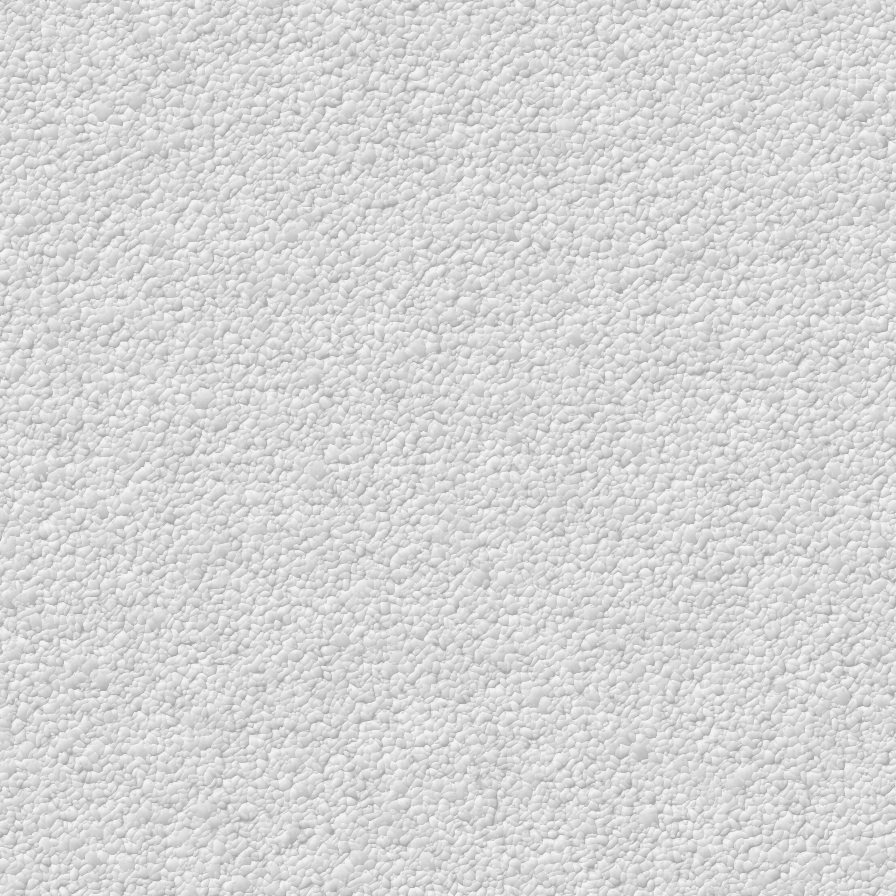
Give the GLSL for this texture, as a WebGL 1 fragment shader.

```glsl
precision highp float;
// Pale grey rough plaster: tightly packed, domed oval grains lit from the upper left.
// Three cellular layers (fine grains, sparse large ones, crumbs) compete by height;
// the winner's slope sets the light, narrow gaps and soft patches darken it.
uniform vec2 u_resolution;

#define FINE_CELLS 108.0
#define LARGE_CELLS 64.0
#define CRUMB_CELLS 175.0
#define LARGE_SHARE 0.16
#define CRUMB_SHARE 0.50
#define BASE_GREY 0.853
#define RELIEF 0.130
#define GAP_DARKNESS 0.065
#define PATCH_DARKNESS 0.017
#define GRAIN_TINT 0.050
#define GRIT 0.022
#define LIGHT_DIR vec2(-0.50, 0.86)

vec3 hash3(vec2 cell) {
  vec3 p = fract(cell.xyx * vec3(0.1031, 0.1030, 0.0973));
  p += dot(p, p.yxz + 33.33);
  return fract((p.xxy + p.yzz) * p.zyx);
}

// Layered sines along turning directions, roughly -1 to 1.
float waves(vec2 p) {
  float sum = 0.0;
  float weight = 0.4;
  for (int i = 0; i < 5; i++) {
    p = mat2(0.80, 0.60, -0.60, 0.80) * p * 1.37 + 2.3;
    sum += weight * sin(p.x + 1.4 * sin(p.y * 0.83)) * cos(p.y);
    weight *= 0.85;
  }
  return sum;
}

// Highest oval grain at p: xy = outward slope, z = height, w = tint.
vec4 grains(vec2 p, float share, float seed) {
  vec2 home = floor(p);
  vec4 top = vec4(0.0, 0.0, -1.0, 0.0);
  for (int y = -1; y <= 1; y++) {
    for (int x = -1; x <= 1; x++) {
      vec2 cell = home + vec2(float(x), float(y));
      vec3 place = hash3(cell + seed);
      vec3 form = hash3(cell + seed + 71.7);
      float angle = 6.2832 * place.z;
      float c = cos(angle);
      float s = sin(angle);
      mat2 turn = mat2(c, -s, s, c);
      float radius = mix(0.50, 0.86, form.x);
      vec2 axes = radius * vec2(1.0, mix(0.50, 0.95, form.y));
      vec2 q = turn * (p - cell - 0.05 - 0.9 * place.xy) / axes;
      float height = 1.0 - dot(q, q) + 0.45 * form.z;
      float present = step(fract(form.z * 17.3 + place.x), share);
      if (present > 0.5 && height > top.z) {
        vec2 slope = (q * turn) / max(1.0, length(q));
        top = vec4(slope, height, fract(form.x * 13.7 + form.y) - 0.5);
      }
    }
  }
  return top;
}

float plaster(vec2 p) {
  // Bend the ovals into less regular pebbles.
  vec2 ripple = p * FINE_CELLS;
  vec2 bent = p + 0.0012 * vec2(sin(ripple.y * 2.3 + 2.0 * sin(ripple.x * 0.7)),
                                sin(ripple.x * 2.1 + 2.0 * sin(ripple.y * 0.9)));
  float patches = waves(p * 23.0);

  vec4 grain = grains(bent * FINE_CELLS, 1.1, 3.0);
  vec4 crumb = grains(bent * CRUMB_CELLS, CRUMB_SHARE, 417.0);
  crumb.z -= 0.30;
  if (crumb.z > grain.z) grain = crumb;

  // Large grains gather in the darker patches.
  float share = LARGE_SHARE * (1.0 - 0.9 * patches);
  vec4 large = grains(bent * LARGE_CELLS, share, 211.0);
  large.z += 0.05;
  large.w -= 0.40;
  if (large.z > max(grain.z, 0.35)) grain = large;

  float light = dot(grain.xy, LIGHT_DIR);
  float gap = 1.0 - smoothstep(0.05, 0.65, grain.z);
  float grit = waves(p * FINE_CELLS * 2.2);
  float grey = BASE_GREY + RELIEF * light - GAP_DARKNESS * gap;
  grey += GRAIN_TINT * grain.w + PATCH_DARKNESS * patches + GRIT * grit;
  return clamp(grey, 0.66, 0.95);
}

void main() {
  // Average four samples per pixel to smooth the grain edges.
  float unit = min(u_resolution.x, u_resolution.y);
  float grey = 0.0;
  for (int y = 0; y < 2; y++) {
    for (int x = 0; x < 2; x++) {
      vec2 offset = 0.5 * vec2(float(x), float(y)) - 0.25;
      grey += 0.25 * plaster((gl_FragCoord.xy + offset) / unit);
    }
  }
  gl_FragColor = vec4(vec3(grey), 1.0);
}
```
